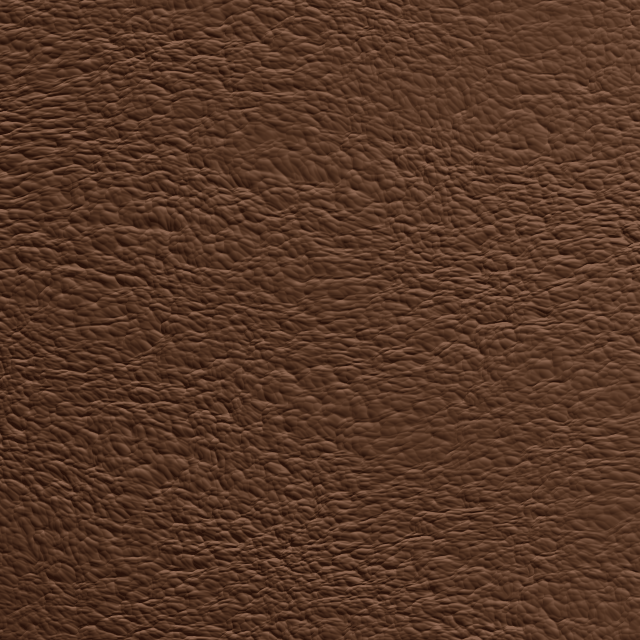
Give the GLSL for this texture, as a three.js fragment shader.

```glsl
// Brown embossed leather: fine, short, mostly horizontal grains lit from the upper right.
#define GRAIN vec2(58.0, 94.0)     // main grains across and up the canvas
#define RELIEF 3.9                 // strength of the light and shade
#define LIGHT_STEP 0.0024          // distance over which the slope is taken
#define LIGHT_DIR vec2(0.38, 0.92)
#define BEND 0.13                  // how far the wrinkles tilt
#define CRUMPLE 0.9                // how far coarse lumps push the grains
#define SOFTNESS 13.0              // higher gives sharper creases
#define SHADOW vec3(0.19, 0.10, 0.06)
#define HIDE vec3(0.33, 0.21, 0.14)
#define SHEEN vec3(0.48, 0.34, 0.26)

varying vec2 vUv;

vec3 hash3(vec2 cell) {
  vec3 h = fract(cell.xyx * vec3(0.1031, 0.1030, 0.0973));
  h += dot(h, h.yxz + 33.33);
  return fract((h.xxy + h.yzz) * h.zyx);
}

// Smooth cellular noise: rounded pillows parted by creases.
float pillows(vec2 p) {
  vec2 cell = floor(p);
  vec2 local = fract(p);
  float sum = 0.0;
  for (int y = -1; y <= 1; y++) {
    for (int x = -1; x <= 1; x++) {
      vec2 offset = vec2(float(x), float(y));
      vec3 rnd = hash3(cell + offset + 40.0);
      vec2 d = offset + rnd.xy - local;
      sum += exp(-SOFTNESS * (dot(d, d) + 0.25 * rnd.z));
    }
  }
  return log(sum) / SOFTNESS;
}

// Layered, turning sines that tilt the wrinkles gently.
vec2 wander(vec2 p) {
  float freq = 7.0;
  vec2 dir = p;
  for (int i = 0; i < 3; i++) {
    dir = mat2(0.8, 0.6, -0.6, 0.8) * dir + 0.37;
    p += BEND / freq * sin(dir.yx * freq + vec2(1.7, 4.1) * float(i + 1));
    freq *= 2.3;
  }
  return p;
}

// Broad uneven patches, about -1 to 1.
float patches(vec2 p) {
  float sum = 0.0;
  float weight = 0.55;
  for (int i = 0; i < 4; i++) {
    p = mat2(0.8, 0.6, -0.6, 0.8) * p * 1.7 + 2.3;
    p += 0.5 * sin(p.yx * 1.3);
    sum += weight * sin(p.x) * cos(p.y);
    weight *= 0.75;
  }
  return sum;
}

float hideHeight(vec2 p) {
  vec2 q = wander(p) * GRAIN;
  float coarse = pillows(q * 0.47 + 7.0);
  q += CRUMPLE * coarse * vec2(0.8, -1.0);
  float medium = pillows(q);
  float fine = pillows(mat2(0.96, 0.28, -0.28, 0.96) * q * 1.7 + 19.0);
  return 0.75 * coarse + medium + 0.45 * fine;
}

void main() {
  // Slope towards the light
  float slope = hideHeight(vUv) - hideHeight(vUv + LIGHT_DIR * LIGHT_STEP);

  // Smoother and rougher areas, and a slow brightening to the upper right
  float area = patches(vUv * vec2(1.6, 2.6) + 0.7);
  float rough = clamp(0.95 + 0.35 * area, 0.55, 1.3);
  float glow = 0.45 * (vUv.x - 0.5) + 0.25 * (vUv.y - 0.5) + 0.06 * area;

  // Shade from shadow through hide to sheen
  float tone = clamp(slope * RELIEF * rough + glow, -1.25, 1.4);
  vec3 color = tone < 0.0 ? mix(HIDE, SHADOW, -tone) : mix(HIDE, SHEEN, tone);
  gl_FragColor = vec4(color, 1.0);
}
```
